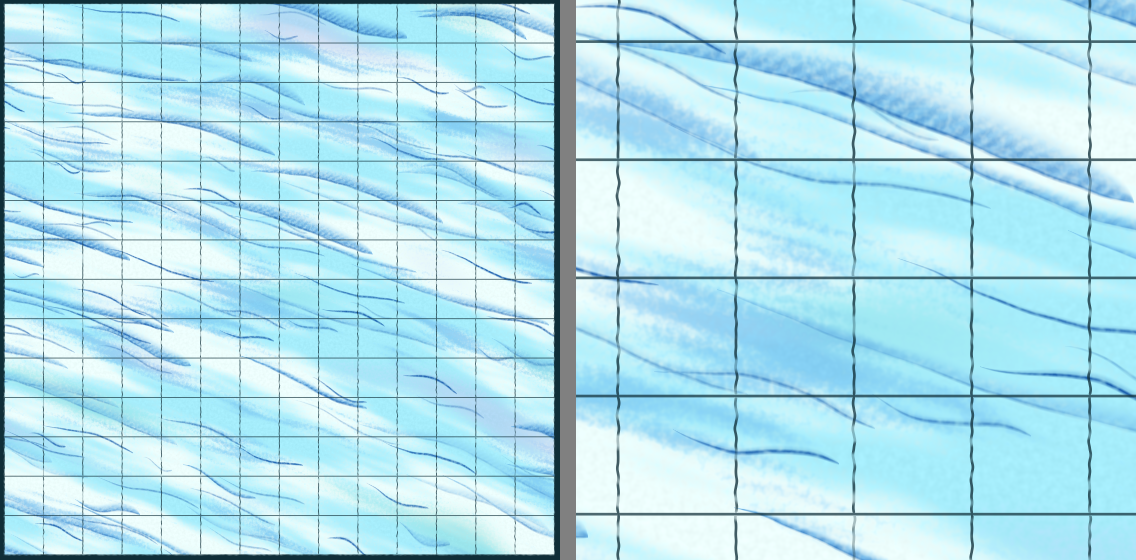
Left, the full canvas; right, a detail of the centre.
A Shadertoy shader for this texture:

```glsl
// Slanting pale-blue pencil and watercolour streaks on paper under a fine dark grid.

// Palette
const vec3 PAPER  = vec3(0.93, 0.995, 0.99);
const vec3 CYAN   = vec3(0.65, 0.93, 0.985);
const vec3 BLUE   = vec3(0.43, 0.73, 0.93);
const vec3 PENCIL = vec3(0.07, 0.34, 0.66);
const vec3 MAUVE  = vec3(0.72, 0.78, 0.93);
const vec3 GREEN  = vec3(0.55, 0.86, 0.85);
const vec3 FRAME  = vec3(0.06, 0.18, 0.22);

// Layout, in canvas units
const vec2  SHEET_MIN  = vec2(0.0075, 0.009);
const vec2  SHEET_MAX  = vec2(0.990, 0.9935);
const float GRID_CELLS = 14.0;
const float GRID_HALF  = 0.0008;
const float SLOPE_LOW  = 0.43;
const float SLOPE_HIGH = 0.17;
const float EDGE_HALF  = 0.0016;
const float HATCH_FREQ = 700.0;

vec3 hash3(vec2 p) {
    vec3 q = fract(p.xyx * vec3(0.1031, 0.1030, 0.0973));
    q += dot(q, q.yxz + 33.33);
    return fract((q.xxy + q.yzz) * q.zyx);
}

float cornerRamp(vec2 id, vec2 offset) {
    float angle = 6.2832 * hash3(id).x;
    return dot(vec2(cos(angle), sin(angle)), offset);
}

float gradientNoise(vec2 p) {
    vec2 id = floor(p), f = fract(p);
    vec2 u = f * f * f * (f * (f * 6.0 - 15.0) + 10.0);
    vec2 e = vec2(1.0, 0.0);
    float low  = mix(cornerRamp(id, f), cornerRamp(id + e, f - e), u.x);
    float high = mix(cornerRamp(id + e.yx, f - e.yx), cornerRamp(id + 1.0, f - 1.0), u.x);
    return mix(low, high, u.y);
}

// Scattered tapered strokes: x = soft body above the stroke, y = dark lower edge
vec2 strokes(vec2 p, vec2 cell, float share, float thickness, float seed, float pixel) {
    vec2 home = floor(p / cell), ink = vec2(0.0);
    for (int j = -1; j <= 1; j++)
    for (int i = -1; i <= 1; i++) {
        vec2 id = home + vec2(i, j);
        vec3 place = hash3(id + seed), form = hash3(id + seed + 57.0);
        if (place.z > share) continue;
        vec2 q = p - (id + place.xy) * cell;
        float t = q.x / (cell.x * mix(0.2, 0.95, form.x));
        if (abs(t) >= 1.0) continue;
        float taper = (1.0 + t) * sqrt(1.0 - t) * 0.9;
        float d = q.y + cell.y * 0.13 * sin(2.6 * t + 6.28 * form.z);
        float h = thickness * mix(0.25, 1.0, form.z) * taper + 0.0005;
        float body = smoothstep(-pixel, pixel, d) * (1.0 - smoothstep(0.1 * h, h, d));
        float edge = 1.0 - smoothstep(0.0, EDGE_HALF * taper + pixel, abs(d));
        float pressure = mix(0.25, 1.0, form.y);
        ink = max(ink, pressure * vec2(body, edge * min(taper * 1.5, 1.0)));
    }
    return ink;
}

float lineCover(float dist, float halfWidth, float pixel) {
    return clamp((halfWidth + 0.5 * pixel - dist) / pixel, 0.0, 1.0);
}

void mainImage(out vec4 fragColor, in vec2 fragCoord) {
    vec2 uv = fragCoord / iResolution.xy;
    float pixel = 1.0 / min(iResolution.x, iResolution.y);

    // Flow coordinates follow the slant, steeper towards the bottom
    vec2 flow = uv;
    flow.y += mix(SLOPE_LOW, SLOPE_HIGH, uv.y) * (uv.x - 0.5);
    flow.y += 0.012 * gradientNoise(uv * 6.0) + 0.002 * gradientNoise(uv * 32.0);

    // Watercolour wash
    float wash = gradientNoise(flow * vec2(2.2, 11.0) + 3.0)
               + 0.5 * gradientNoise(flow * vec2(5.0, 29.0) + 17.0)
               + 0.2 * gradientNoise(flow * vec2(14.0, 75.0) + 41.0);
    float grain = gradientNoise(uv * 190.0) + 0.6 * gradientNoise(uv * 370.0 + 9.0);
    vec3 color = mix(PAPER, CYAN, smoothstep(-0.34, 0.28, wash + 0.12 * grain));

    // Deeper bands and faint tints
    float band = gradientNoise(flow * vec2(3.5, 17.0) + 71.0)
               + 0.4 * gradientNoise(flow * vec2(12.0, 90.0) + 23.0);
    float tint = gradientNoise(flow * vec2(3.0, 9.0) + 93.0);
    color = mix(color, BLUE, 0.6 * smoothstep(0.15, 0.6, band + 0.15 * grain));
    color = mix(color, MAUVE, 0.55 * smoothstep(0.2, 0.55, tint + 0.1 * grain));
    color = mix(color, GREEN, 0.45 * smoothstep(0.28, 0.6, -tint + 0.1 * grain));

    // Shaded streaks with hatching, then short thin pencil marks
    vec2 streak = strokes(flow, vec2(0.22, 0.075), 0.6, 0.034, 11.0, pixel);
    vec2 mark = strokes(flow, vec2(0.11, 0.05), 0.38, 0.007, 83.0, pixel);
    float hatch = 0.5 + 0.5 * sin(HATCH_FREQ * (uv.y - 0.55 * uv.x)
                + 5.0 * gradientNoise(uv * 22.0));
    float rub = clamp(0.85 + 0.5 * grain, 0.0, 1.0);
    float patchy = smoothstep(-0.35, 0.25, gradientNoise(flow * vec2(16.0, 40.0)));
    color = mix(color, BLUE, 0.85 * streak.x * rub);
    color = mix(color, PENCIL, 0.42 * streak.x * streak.x * rub * mix(0.35, 1.0, hatch));
    color = mix(color, PENCIL, 0.7 * streak.y * rub * mix(0.25, 1.0, patchy));
    color = mix(color, PENCIL, (0.3 * mark.x + 0.75 * mark.y) * rub);
    color += 0.025 * grain;

    // Grid: straight horizontals, shaky broken verticals
    vec2 pitch = (SHEET_MAX - SHEET_MIN) / GRID_CELLS;
    vec2 shaky = uv + vec2(0.0015 * gradientNoise(vec2(uv.y * 130.0, floor(uv.x * 14.0 + 0.4))), 0.0);
    vec2 dist = abs(fract((shaky - SHEET_MIN) / pitch - 0.5) - 0.5) * pitch;
    float dash = smoothstep(-0.3, 0.05, gradientNoise(vec2(uv.y * 110.0, uv.x * 9.0)));
    float across = 0.72 * lineCover(dist.y, GRID_HALF, pixel);
    float upright = mix(0.3, 0.78, dash) * lineCover(dist.x, GRID_HALF, pixel);
    color = mix(color, FRAME, max(across, upright));

    // Dark frame with a slightly rough rim
    vec2 inside = min(uv - SHEET_MIN, SHEET_MAX - uv);
    float rim = min(inside.x, inside.y) + 0.0012 * gradientNoise(uv * 160.0);
    color = mix(FRAME, color, smoothstep(-pixel, pixel, rim));
    fragColor = vec4(clamp(color, 0.0, 1.0), 1.0);
}
```
